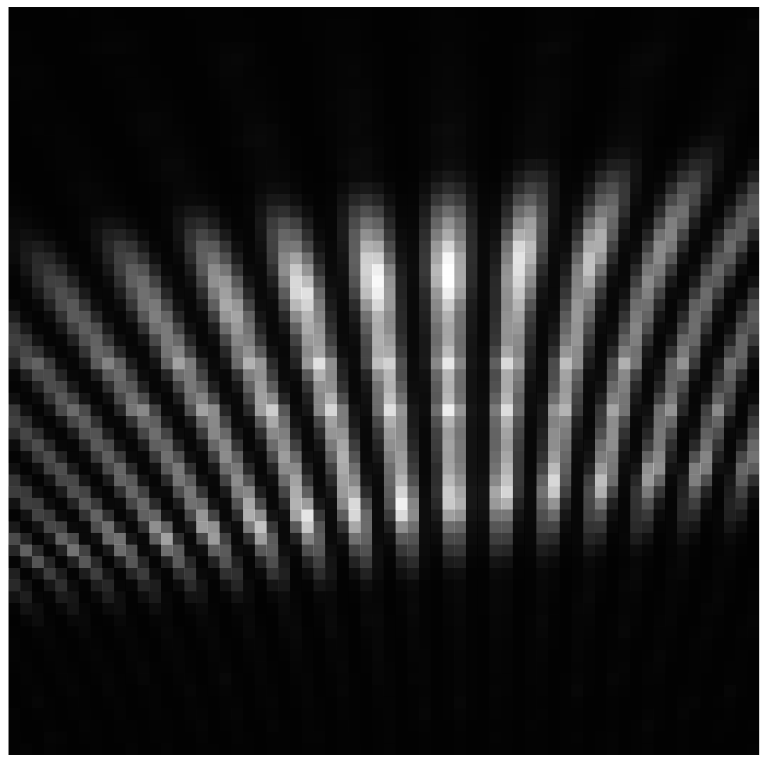
Give the GLSL for this background, as a WebGL 1 fragment shader.

```glsl
precision highp float;

uniform vec2 u_resolution;

const float PI = 3.14159265;

// Layout
const vec2 PANEL_MIN = vec2(0.0111, 0.0092);
const vec2 PANEL_MAX = vec2(0.9885, 0.9908);
const float CELLS = 64.0;
const vec3 BORDER_COLOR = vec3(1.0);

// Fringe fan
const float FAN_AXIS = 0.5857;
const float FAN_LEVEL = 0.472;
const float FAN_SCALE = 7.48;
const float AXIS_DRIFT = 0.0047;
const vec3 SPACING = vec3(0.0838, -0.01413, 0.00133);
const vec2 SKEW = vec2(-0.00147, 0.00067);
const float SKEW_LIMIT = -0.00187;
const float FRINGE_SHARPNESS = 1.45;

// Light band
const float BAND_TILT = 0.125;
const vec2 TOP_FADE = vec2(0.205, 0.325);
const vec2 BOTTOM_FADE = vec2(0.65, 0.775);
const float BELL_CENTER = 0.549;
const float BELL_WIDTH = 0.533;
const float BASE_LIGHT = 0.62;
const float HALO_LIGHT = 0.06;
const float FLOOR_LIGHT = 0.008;
const float GRAIN = 0.16;
const float RIPPLE = 0.025;

vec2 hashGradient(vec2 p) {
  float h = fract(sin(dot(p, vec2(127.1, 311.7))) * 43758.5);
  return vec2(cos(2.0 * PI * h), sin(2.0 * PI * h));
}

float gradientNoise(vec2 p) {
  vec2 i = floor(p), f = fract(p);
  vec2 w = f * f * f * (f * (f * 6.0 - 15.0) + 10.0);
  float a = dot(hashGradient(i), f);
  float b = dot(hashGradient(i + vec2(1.0, 0.0)), f - vec2(1.0, 0.0));
  float c = dot(hashGradient(i + vec2(0.0, 1.0)), f - vec2(0.0, 1.0));
  float d = dot(hashGradient(i + 1.0), f - 1.0);
  return mix(mix(a, b, w.x), mix(c, d, w.x), w.y);
}

float bump(float x, float center, float width) {
  float d = (x - center) / width;
  return exp(-d * d);
}

// Fringe number at p: inverse of x = axis + spacing * n + skew * n * n
float fringeOrder(vec2 p) {
  float t = FAN_SCALE * (p.y - FAN_LEVEL);
  float spacing = SPACING.x + t * (SPACING.y + t * SPACING.z);
  float skew = clamp(SKEW.x + SKEW.y * t, SKEW_LIMIT, 0.0);
  float u = p.x - FAN_AXIS - AXIS_DRIFT * max(t, 0.0);
  float root = sqrt(max(spacing * spacing + 4.0 * skew * u, 0.0001));
  return 2.0 * u / (spacing + root);
}

// Brightness along the fringes, with hot spots near both ends
float bandLight(vec2 p) {
  float s = p.y + BAND_TILT * (p.x - FAN_AXIS);
  float bell = bump(p.x, BELL_CENTER, BELL_WIDTH);
  float window = smoothstep(TOP_FADE.x, TOP_FADE.y, s)
               * (1.0 - smoothstep(BOTTOM_FADE.x, BOTTOM_FADE.y, s));
  float spots = 0.36 * bump(s, 0.356, 0.04) * bell * bell * bell
              + 0.29 * bump(s, 0.66, 0.026)
              + 0.22 * bump(p.y, 0.476, 0.012)
              + 0.22 * bump(p.y, 0.539, 0.012);
  float halo = HALO_LIGHT * bump(s, 0.48, 0.32);
  return bell * (window * (BASE_LIGHT + spots) + halo);
}

float intensity(vec2 cell) {
  vec2 p = cell / CELLS;
  float wave = 0.5 + 0.5 * cos(2.0 * PI * fringeOrder(p));
  float fringe = pow(max(wave, 0.0), FRINGE_SHARPNESS);
  float grain = 1.0 + GRAIN * gradientNoise(cell * 0.47);
  float ripple = RIPPLE * max(gradientNoise(vec2(p.x * 9.0, p.y * 26.0 + p.x * 9.0)), 0.0);
  float light = bandLight(p);
  return light * grain * mix(0.035, 1.0, fringe) + ripple * fringe + FLOOR_LIGHT;
}

void main() {
  vec2 uv = gl_FragCoord.xy / u_resolution;
  vec2 panel = (uv - PANEL_MIN) / (PANEL_MAX - PANEL_MIN);
  vec2 grid = vec2(panel.x, 1.0 - panel.y) * CELLS;

  // Flat cells whose borders blend over one pixel
  vec2 pixel = CELLS / (u_resolution * (PANEL_MAX - PANEL_MIN));
  vec2 corner = floor(grid + 0.5);
  vec2 cell = corner + clamp((grid - corner) / pixel, -0.5, 0.5);
  vec3 color = vec3(clamp(intensity(cell), 0.0, 1.0));

  // Border
  vec2 inset = min(uv - PANEL_MIN, PANEL_MAX - uv) * u_resolution;
  vec2 inside = clamp(inset + 0.5, 0.0, 1.0);
  gl_FragColor = vec4(mix(BORDER_COLOR, color, inside.x * inside.y), 1.0);
}
```
